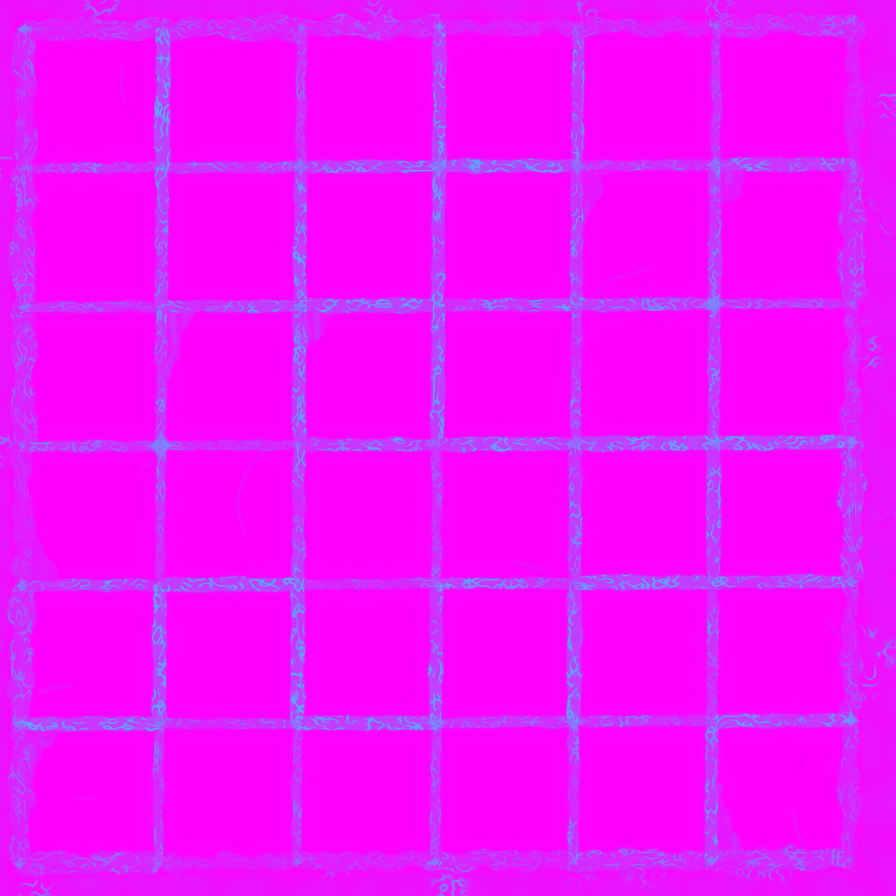
Write a Shadertoy shader that draws this texture map.

```glsl
#define TILES 6.0
#define PITCH vec2(0.1543, 0.1552)
#define CENTER vec2(0.488, 0.504)
#define SKEW vec2(0.006, 0.005)
#define JOINT_HALF_WIDTH 0.0074
#define KNOT_SIZE 0.0115
#define VEIN_SCALE 85.0
#define RIM_WIDENING 0.65
#define MARGIN_TINT 0.075
#define SCRATCH_TINT 0.07
#define MAX_TINT 0.62

float hash(vec2 p) {
    vec3 q = fract(p.xyx * vec3(0.1031, 0.1030, 0.0973));
    q += dot(q, q.yzx + 33.33);
    return fract((q.x + q.y) * q.z);
}

vec2 gradient(vec2 cell) {
    float angle = 6.2832 * hash(cell + 71.0);
    return vec2(cos(angle), sin(angle));
}

float gradientNoise(vec2 p) {
    vec2 i = floor(p), f = p - i;
    vec2 u = f * f * f * (f * (f * 6.0 - 15.0) + 10.0);
    vec2 e = vec2(0.0, 1.0);
    float low = mix(dot(gradient(i), f), dot(gradient(i + e.yx), f - e.yx), u.x);
    float high = mix(dot(gradient(i + e), f - e), dot(gradient(i + 1.0), f - 1.0), u.x);
    return mix(low, high, u.y);
}

// Thin broken ridges, interrupted by a second noise
float veins(vec2 p) {
    float ridge = 1.0 - smoothstep(0.03, 0.19, abs(gradientNoise(p)));
    return ridge * smoothstep(-0.25, 0.15, gradientNoise(p * 0.6 + 31.0));
}

// One family of parallel joints; x runs across the joint, y along it
float joints(vec2 g, vec2 p, float pitch, float seed) {
    float line = clamp(round(g.x), 0.0, TILES);
    float rim = step(TILES * 0.5 - 0.5, abs(line - TILES * 0.5));
    float strength = hash(vec2(line + seed, floor(g.y) + 9.0));
    float patchy = clamp(strength + 0.9 * gradientNoise(p * 15.0 + seed), 0.0, 1.0);
    float width = JOINT_HALF_WIDTH * (0.75 + 0.45 * strength) * (1.0 + RIM_WIDENING * rim);

    float d = (g.x - line) * pitch;
    d += (0.003 + 0.007 * rim) * gradientNoise(p * 38.0 + seed);
    d = abs(d);
    float body = 1.0 - smoothstep(width * 0.6, width * 1.15, d);
    float edge = exp(-pow((d - width * 0.75) / 0.0015, 2.0));
    float halo = 0.06 * exp(-d / 0.007);
    float grain = veins(p * vec2(1.7, 1.0) * VEIN_SCALE + seed);

    float tint = body * (0.1 + 0.1 * patchy + grain * mix(0.12, 0.44, patchy));
    tint += edge * (0.05 + 0.13 * patchy) * (0.4 + grain);
    float inside = 1.0 - smoothstep(TILES * 0.5, TILES * 0.5 + 0.07, abs(g.y - TILES * 0.5));
    return (tint * (1.0 - 0.4 * rim) + halo) * inside;
}

// Filled four-pointed stars where joints cross
float knots(vec2 g, vec2 p) {
    vec2 id = clamp(round(g), 0.0, TILES);
    vec2 d = abs(g - id) * PITCH;
    float rim = step(TILES * 0.5 - 0.5, max(abs(id.x - TILES * 0.5), abs(id.y - TILES * 0.5)));
    float h = hash(id + 43.0);
    float size = KNOT_SIZE * (0.65 + 0.95 * h * h) * (1.0 - 0.35 * rim);
    float star = pow(dot(sqrt(d), vec2(1.0)), 2.0) * 0.45 + dot(d, vec2(1.0)) * 0.5;
    star += 0.005 * gradientNoise(p * 75.0);
    float fill = 1.0 - smoothstep(size * 0.7, size * 1.25, star);
    return fill * (0.34 + 0.12 * h + 0.16 * gradientNoise(p * 110.0));
}

// Faint arcs on some tiles and flaked corners on a few
float tileWear(vec2 g, vec2 p) {
    vec2 id = floor(g), f = g - id;
    float h = hash(id + 5.0), k = hash(id + 19.0);
    vec2 hub = vec2(h * 2.0 - 0.5, k * 1.6 - 0.8);
    float arc = abs(length(f - hub) - 0.75 + 0.06 * gradientNoise(f * 4.0 + id * 7.0));
    float broken = smoothstep(0.02, 0.3, gradientNoise(f * 2.5 + id * 13.0));
    float scratch = (1.0 - smoothstep(0.004, 0.018, arc)) * broken * step(0.35, h);

    vec2 corner = vec2(f.x, k > 0.5 ? f.y : 1.0 - f.y);
    float reach = corner.x / 0.3 + corner.y / (0.35 + 0.3 * h);
    reach += 0.35 * gradientNoise(f * 7.0 + id);
    float flake = (1.0 - smoothstep(0.88, 1.0, reach)) * step(0.87, hash(id + 61.0));
    float layers = 0.09 + 0.09 * smoothstep(0.1, 0.4, abs(gradientNoise(p * vec2(75.0, 28.0))));
    return scratch * SCRATCH_TINT + flake * layers;
}

// Dull outer band with scattered crumbs
float margin(vec2 g, vec2 p) {
    vec2 over = max(abs(g - TILES * 0.5) - TILES * 0.5, 0.0) * PITCH;
    float outside = smoothstep(0.0, 0.022, length(over));
    float crumbs = smoothstep(0.18, 0.42, gradientNoise(p * 13.0 + 3.0));
    float haze = MARGIN_TINT * (1.0 + 0.7 * gradientNoise(p * 24.0));
    return outside * (haze + 0.38 * crumbs * veins(p * VEIN_SCALE));
}

void mainImage(out vec4 fragColor, in vec2 fragCoord) {
    vec2 p = fragCoord / iResolution.xy;
    vec2 c = p - CENTER;
    vec2 g = (c - SKEW * c.yx) / PITCH + TILES * 0.5;

    float tint = max(joints(g, p, PITCH.x, 11.0), joints(g.yx, p.yx, PITCH.y, 47.0));
    tint = max(tint, knots(g, p));
    vec2 inner = step(vec2(0.0), g) * step(g, vec2(TILES));
    tint = max(tint, tileWear(g, p) * inner.x * inner.y);
    tint = clamp(max(tint, margin(g, p)), 0.0, MAX_TINT);

    fragColor = vec4(1.0 - tint, tint, 1.0, 1.0);
}
```
